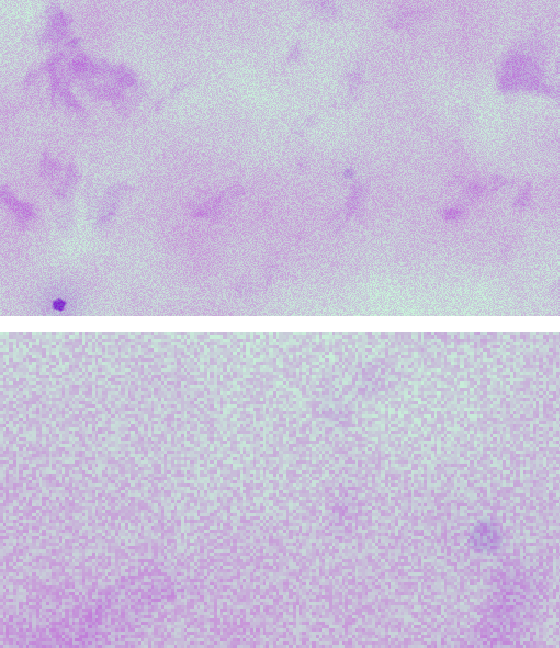
Top: the whole. Bottom: its middle third, enlarged.
Reproduce this texture procedurally as a Shadertoy shader.

```glsl
float hash(vec2 p) {
    vec3 q = fract(p.xyx * vec3(0.1031, 0.1030, 0.0973));
    q += dot(q, q.yzx + 33.33);
    return fract((q.x + q.y) * q.z);
}

float valueNoise(vec2 p) {
    vec2 cell = floor(p);
    vec2 f = fract(p);
    f = f * f * (3.0 - 2.0 * f);
    float low = mix(hash(cell), hash(cell + vec2(1, 0)), f.x);
    float high = mix(hash(cell + vec2(0, 1)), hash(cell + vec2(1, 1)), f.x);
    return mix(low, high, f.y);
}

float fbm(vec2 p) {
    float sum = 0.0;
    float weight = 0.5;
    for (int i = 0; i < 6; i++) {
        sum += weight * valueNoise(p);
        p = mat2(1.6, 1.2, -1.2, 1.6) * p + 17.3;
        weight *= 0.5;
    }
    return sum;
}

// A few round stains, each fainter than the one before
float stains(vec2 p, float aspect) {
    float ink = 0.0;
    for (int i = 0; i < 3; i++) {
        float k = float(i);
        vec2 center = fract(vec2(0.107, 0.035) + k * vec2(0.515, 0.416));
        float d = length(p - center * vec2(aspect, 1.0));
        float core = 1.0 - smoothstep(0.012, 0.024, d);
        float halo = exp(-d * d * 160.0);
        ink += (0.65 * core + 0.18 * halo) / (1.0 + 3.0 * k);
    }
    return ink;
}

void mainImage(out vec4 fragColor, in vec2 fragCoord) {
    vec2 uv = fragCoord / iResolution.y;
    float aspect = iResolution.x / iResolution.y;

    // Broad haze with sparse, warped violet clouds
    vec2 warp = vec2(fbm(uv * 4.0 + 41.0), fbm(uv * 4.0 + 73.0)) - 0.5;
    float haze = fbm(uv * 3.0 + 0.5 * warp + 9.0) - 0.5;
    float cloud = smoothstep(0.54, 0.82, fbm(uv * 5.5 + 1.2 * warp + 28.0));
    vec3 color = vec3(0.786 - 0.045 * cloud, 0.77 - 0.28 * haze - 0.22 * cloud, 0.85);

    // Deep violet ink, mottled at its edge
    vec2 ragged = uv + 0.008 * (vec2(valueNoise(uv * 70.0), valueNoise(uv * 70.0 + 19.0)) - 0.5);
    color = mix(color, vec3(0.46, 0.08, 0.80), clamp(stains(ragged, aspect), 0.0, 1.0));

    // Fine grain that swings between green and magenta
    color.g += 0.23 * (hash(floor(uv * 288.0) + 311.0) - 0.5);

    fragColor = vec4(clamp(color, 0.0, 1.0), 1.0);
}
```
